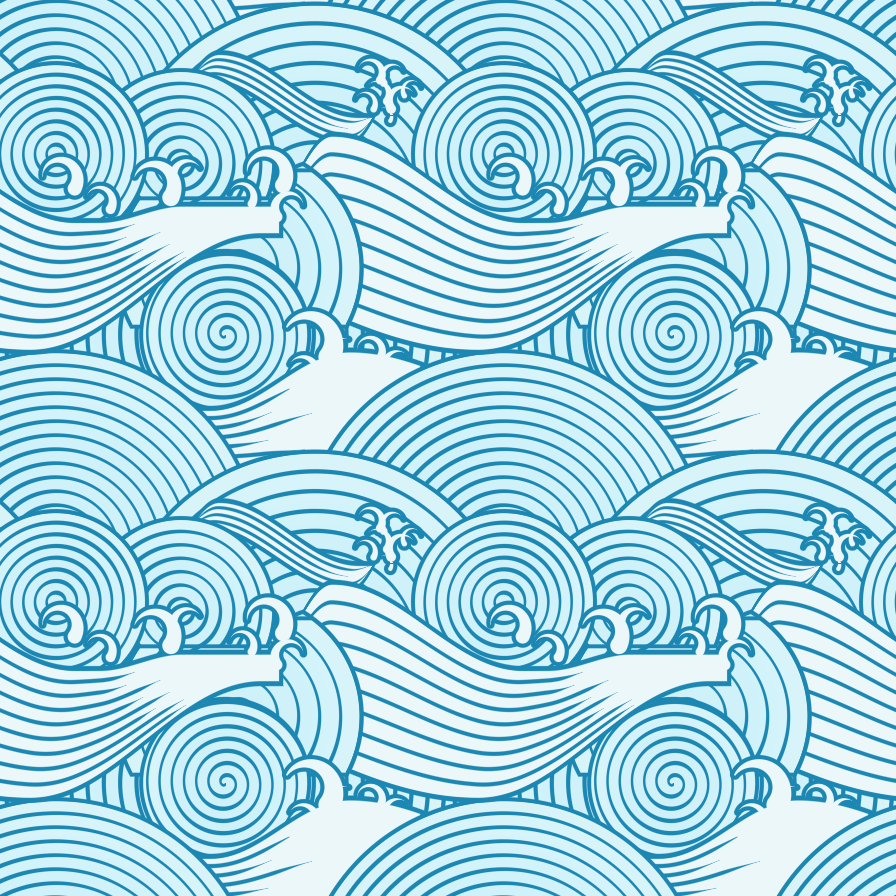
Give the GLSL for this pattern, as a Shadertoy shader.

```glsl
// Seamless line-art sea: ringed swells, spirals and breaking waves with curling foam.

const float T = 384.0;    // design units along one square repeat
const float TAU = 6.2831853;
const vec3 INK = vec3(0.11, 0.53, 0.70);
const vec3 WATER = vec3(0.81, 0.95, 0.98);
const vec3 FOAM = vec3(0.92, 0.97, 0.975);

// Foam curls: centre x, centre y, radius (negative curls right), sweep angle
const vec4 CREST[7] = vec4[7](
    vec4(434, 152, 17, 3.7), vec4(468, 172, 13, 3.4), vec4(514, 158, 20, 3.3), vec4(546, 150, -14, 3.2),
    vec4(590, 168, 12, 3.5), vec4(611, 148, 19, 3.7), vec4(633, 178, -14, 3.6));
const vec4 SPRAY[7] = vec4[7](
    vec4(312, 88, 10, 3.4), vec4(316, 62, 12, 3.5), vec4(346, 86, -13, 3.2), vec4(338, 65, -11, 3.3),
    vec4(322, 80, 12, 3.0), vec4(328, 99, 8, 3.0), vec4(354, 77, -9, 3.5));
const vec4 BREAKER[7] = vec4[7](
    vec4(262, 292, 25, 3.1), vec4(258, 318, 14, 3.2), vec4(316, 300, 12, 4.0), vec4(342, 312, -13, 2.8),
    vec4(246, 336, 12, 3.0), vec4(296, 300, -12, 2.5), vec4(280, 310, 14, 2.4));

float hash(float n) {
    n = fract(n * 0.1031);
    n *= n + 33.33;
    return fract(n * (n + n));
}

float soft() { return 0.7 * 2.0 * T / iResolution.y; }

float below(float d, float edge) { return 1.0 - smoothstep(edge - soft(), edge + soft(), d); }

vec2 wrap(vec2 p, vec2 corner) { return mod(p - corner, T) + corner; }

vec2 around(vec2 p, vec2 centre) { return wrap(p - centre, vec2(-0.5 * T)); }

// One smooth hump from +1 at the peak to -1, with its own width on each side
float swell(float x, float peak, float left, float right) {
    x -= peak;
    return cos(clamp(x / (x < 0.0 ? left : right), -0.5 * TAU, 0.5 * TAU));
}

// Tapered arc that rises from its base and hooks over
float curl(vec2 p, vec4 c) {
    float r = abs(c.z);
    vec2 q = (p - c.xy) * vec2(sign(c.z), -1.0);
    float middle = 0.5 * c.w;
    float a = mod(atan(q.y, q.x) + 0.6 - middle + 0.5 * TAU, TAU) - 0.5 * TAU + middle;
    a = clamp(a, 0.0, c.w);
    float t = a / c.w;
    vec2 spine = r * (1.0 - 0.2 * t) * vec2(cos(a - 0.6), sin(a - 0.6));
    return length(q - spine) - r * mix(0.46, 0.1, t);
}

float foam(vec2 p, vec4 curls[7]) {
    float d = 1e3;
    for (int i = 0; i < 7; i++) d = min(d, curl(p, curls[i]));
    return d;
}

// Filled disc cut flat below, lined with rings or, with twist 1, a spiral
void dome(inout vec3 col, vec2 q, float r, float gap, float cut, float twist) {
    float len = length(q), angle = atan(q.y, q.x);
    float d = max(len - r, q.y - cut);
    float turns = (r - len) / gap + twist * angle / TAU;
    float ring = abs(fract(turns + 0.5) - 0.5) * gap;
    float width = 1.45 + 0.4 * cos(2.0 * angle + floor(r));
    vec3 fill = mix(WATER, FOAM, 0.35 * smoothstep(0.5, 1.0, len / r));
    fill = mix(fill, INK, below(ring, width));
    col = mix(col, fill, below(d, 0.0));
    col = mix(col, INK, below(abs(d), 1.7));
}

// White wave between two edges; strands run where reach is negative
void wave(inout vec3 col, vec2 p, float top, float bottom, float rows, float clip, float reach, float spray) {
    float body = max(0.85 * max(top - p.y, p.y - bottom), clip);
    float d = min(body, spray);
    col = mix(col, FOAM, below(d, 0.0));
    float gap = max(bottom - top, 1.0) / rows;
    float t = (p.y - top) / gap;
    float strand = 0.85 * gap * abs(fract(t + 0.5) - 0.5);
    reach += 45.0 * hash(floor(t + 0.5) + 3.0);
    float width = min(1.5, 0.18 * gap) * smoothstep(0.0, 35.0, -reach);
    float inside = below(body, 0.0) * (1.0 - below(spray, 4.0)) * step(reach, 0.0);
    col = mix(col, INK, below(strand, width) * inside);
    col = mix(col, INK, below(abs(d), 1.8));
}

void mainImage(out vec4 fragColor, in vec2 fragCoord) {
    vec2 uv = fragCoord / iResolution.xy;
    vec2 p = mod(2.0 * T * vec2(uv.x, 1.0 - uv.y), T);    // y runs downward
    vec3 col = WATER;

    // Far water and the lower spiral
    dome(col, around(p, vec2(193, 287)), 188.0, 14.0, 400.0, 0.0);
    dome(col, around(p, vec2(205, 230)), 105.0, 18.0, 50.0, 0.0);
    dome(col, around(p, vec2(193, 287)), 72.0, 10.5, 400.0, 1.0);

    // Low breaker
    vec2 q = wrap(p, vec2(100, 230));
    wave(col, q, 325.0 - 25.0 * swell(q.x, 300.0, 38.0, 60.0), 400.0, 6.0,
         q.x - 362.0, q.x - 270.0, foam(q, BREAKER));

    // Broad swells
    dome(col, around(p, vec2(48, 91)), 174.0, 12.0, 4.0, 0.0);
    dome(col, around(p, vec2(270, 176)), 173.0, 17.0, -30.0, 0.0);

    // Small back wave
    q = wrap(p, vec2(100, -50));
    wave(col, q, 72.0 - 27.0 * swell(q.x, 188.0, 18.0, 38.0), 95.0 + 27.0 * swell(q.x, 300.0, 40.0, 15.0),
         4.0, q.x - 345.0, q.x - 335.0, foam(q, SPRAY));

    // Near swell and upper ringed disc
    dome(col, around(p, vec2(155, 140)), 80.0, 11.5, 30.0, 0.0);
    dome(col, around(p, vec2(48, 132)), 78.0, 10.0, 400.0, 0.0);

    // Great wave, wrapped along a slanted border so its tail tucks under the next crest
    q = p;
    float border = 252.0 + clamp(0.7 * (q.y - 135.0), 0.0, 45.0);
    q.x = border + mod(q.x - border, T);
    float clip = max(q.x - 625.0, 105.0 - length(q - vec2(205, 230)));
    float top = 152.0 - 37.0 * swell(q.x, 285.0, 20.0, 52.0) - 14.0 * smoothstep(470.0, 540.0, q.x);
    float bottom = 252.0 + 50.0 * swell(q.x, 410.0, 105.0, 63.0);
    wave(col, q, top, bottom, 9.0, clip, q.x - 510.0 - 1.5 * (q.y - 190.0), foam(q, CREST));

    fragColor = vec4(col, 1.0);
}
```
